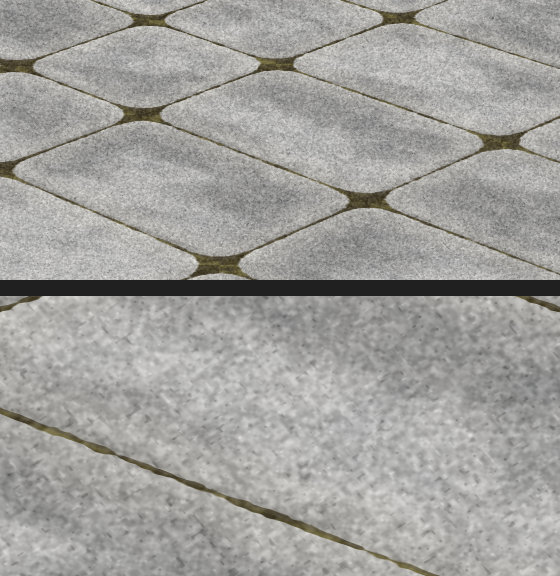
Top: the whole. Bottom: its middle third, enlarged.
Write a WebGL 1 fragment shader that draws this texture.

```glsl
precision highp float;
uniform vec2 u_resolution;

#define LONG_SHARE 1.0
#define SHORT_SHARE 0.64
#define PAVER_ASPECT 1.5
#define CORNER_RADIUS 0.24
#define JOINT_HALF 0.009
#define GRAIN_SCALE 165.0
#define GRAIN_CONTRAST 0.26
#define STAIN_DEPTH 0.13
#define STONE_COLOR vec3(0.650, 0.649, 0.645)
#define SOIL_COLOR vec3(0.26, 0.235, 0.165)
#define MOSS_COLOR vec3(0.44, 0.41, 0.25)
#define WALL_COLOR vec3(0.36, 0.335, 0.28)

float hash(vec2 p) {
  vec3 q = fract(vec3(p.xyx) * 0.1031);
  q += dot(q, q.yzx + 33.33);
  return fract((q.x + q.y) * q.z);
}

float noise(vec2 p) {
  vec2 i = floor(p), f = fract(p);
  f = f * f * (3.0 - 2.0 * f);
  return mix(mix(hash(i), hash(i + vec2(1.0, 0.0)), f.x),
             mix(hash(i + vec2(0.0, 1.0)), hash(i + vec2(1.0)), f.x), f.y);
}

float fbm(vec2 p) {
  float sum = 0.0, amp = 0.5;
  for (int i = 0; i < 4; i++) {
    sum += amp * noise(p);
    p = mat2(1.6, 1.2, -1.2, 1.6) * p + 7.3;
    amp *= 0.5;
  }
  return sum / 0.9375;
}

// Box with superelliptic corners, fuller than circular ones
float softBox(vec2 p, vec2 halfSize, float radius) {
  vec2 q = abs(p) - halfSize + radius;
  vec2 c = pow(max(q, 0.0001), vec2(2.8));
  return pow(c.x + c.y, 1.0 / 2.8) + min(max(q.x, q.y), 0.0) - radius;
}

// Inverse perspective: canvas position (y down) to ground position
vec2 groundPosition(vec2 s) {
  vec2 alongU = vec2(0.7005, 0.2513) + 0.078 * s;
  vec2 alongV = vec2(0.5234, -0.1693) - 0.045 * s;
  vec2 d = s - vec2(0.508, 0.409);
  float det = alongU.x * alongV.y - alongU.y * alongV.x;
  return vec2(d.x * alongV.y - d.y * alongV.x,
              alongU.x * d.y - alongU.y * d.x) / det;
}

void main() {
  vec2 s = vec2(gl_FragCoord.x, u_resolution.y - gl_FragCoord.y) / u_resolution.y;
  vec2 ground = groundPosition(s);
  vec2 metric = ground * vec2(PAVER_ASPECT, 1.0);
  float aa = 2.2 / u_resolution.y;

  // Two long pavers, then a short one, along each strip
  float period = 2.0 * LONG_SHARE + SHORT_SHARE;
  float t = mod(ground.x, period);
  float slot = min(floor(t / LONG_SHARE), 2.0);
  float share = mix(LONG_SHARE, SHORT_SHARE, step(1.5, slot));
  vec2 id = vec2(3.0 * floor(ground.x / period) + slot, floor(ground.y));
  vec2 local = vec2((t - slot * LONG_SHARE - 0.5 * share) * PAVER_ASPECT,
                    fract(ground.y) - 0.5);
  vec2 halfSize = vec2(0.5 * share * PAVER_ASPECT, 0.5);

  // Paver outline with a worn edge
  float wear = (noise(metric * 22.0) - 0.5) * 0.010 + (noise(metric * 60.0) - 0.5) * 0.008;
  float dist = softBox(local, halfSize - JOINT_HALF, CORNER_RADIUS) + wear;
  vec2 edgeGap = halfSize - abs(local);
  vec2 toEdge = max(abs(local) - halfSize + CORNER_RADIUS, 0.0) * sign(local);
  float facing = dot(toEdge, vec2(0.7, -0.7)) / (length(toEdge) + 0.001);

  // Weathered stone: per-paver tone, dark stains, paler rim
  vec2 seed = id * 17.0 + 40.0;
  float tone = (hash(id + 51.0) - 0.5) * 0.04;
  float patches = fbm(metric * vec2(1.7, 2.8) + seed);
  float mottling = fbm(metric * vec2(8.0, 11.0) + seed);
  float interior = smoothstep(0.0, 0.24, -dist);
  float stain = smoothstep(0.36, 0.7, patches) * (0.25 + 0.75 * interior);
  float light = tone + 0.052 - STAIN_DEPTH * stain + 0.13 * (mottling - 0.5);

  // Sandy grain on a turned lattice, with small pits and chips
  vec2 grainPos = mat2(0.8, 0.6, -0.6, 0.8) * (s * vec2(0.85, 1.0)) * GRAIN_SCALE;
  float grain = 0.6 * noise(grainPos) + 0.4 * noise(grainPos.yx * 1.7 + 31.0) - 0.5;
  float pit = smoothstep(0.78, 0.97, noise(grainPos * 1.1 + 90.0));
  float chip = smoothstep(0.80, 0.97, noise(grainPos * 1.1 + 170.0));
  light += GRAIN_CONTRAST * grain - 0.11 * pit + 0.07 * chip;

  // Rounded rim: bright on the far side, shaded on the near side
  float rim = smoothstep(-0.06, 0.0, dist);
  light += rim * mix(0.03, -0.07, smoothstep(-0.3, 0.8, facing));
  vec3 warmth = vec3(0.008, 0.002, -0.010) * (1.0 - interior + mottling - 0.5);
  vec3 stone = STONE_COLOR + light + warmth;

  // Joints: soil and moss, with paver walls visible in the corner gaps
  float mossy = smoothstep(0.3, 0.75, fbm(metric * 16.0 + 9.0));
  mossy *= mix(0.35, 1.0, step(edgeGap.y, edgeGap.x));
  vec3 joint = mix(SOIL_COLOR, MOSS_COLOR, mossy);
  float wall = smoothstep(0.2, 0.7, facing) * smoothstep(0.06, 0.0, dist);
  joint = mix(joint, WALL_COLOR, 0.6 * wall) + 0.2 * grain;

  float cover = smoothstep(-aa, aa, dist);
  gl_FragColor = vec4(clamp(mix(stone, joint, cover), 0.0, 1.0), 1.0);
}
```
